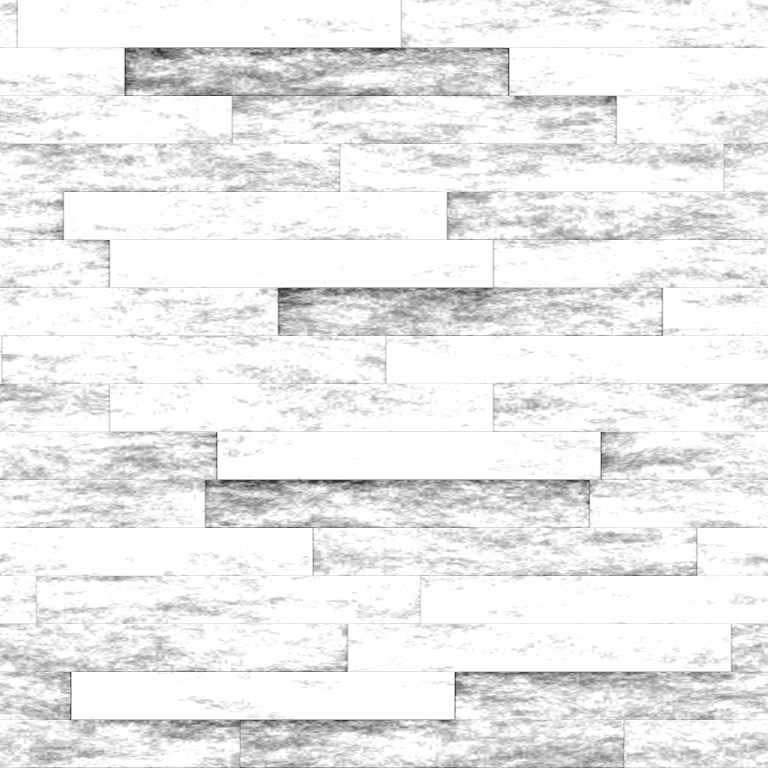
Give the GLSL for this texture map, as a WebGL 1 fragment shader.

```glsl
precision highp float;

uniform vec2 u_resolution;

const float ROWS = 16.0;
const float PLANKS = 2.0;
const float STAGGER = 0.28;       // joint shift per row, in plank lengths
const float FIRST_JOINT = 0.045;
const float LIFT_PERIOD = 4.4;    // rows per cycle of raised planks
const float BASE_TONE = 0.81;
const float LIFT_TONE = 0.39;     // brightening of raised planks
const float WHITE = 0.995;
const float DARKEST = 0.2;
const float TILT_TONE = 0.22;     // slope of tone across a plank
const float PATCH_CONTRAST = 0.30;
const float GRAIN_CONTRAST = 0.75;
const float GRAIN_BEND = 0.018;
const float TOP_SHADE = 0.65;
const float BOTTOM_SHADE = 0.25;
const float SIDE_SHADE = 0.40;
const float NEAR_REACH = 0.006;
const float FAR_REACH = 0.024;
const float SHADE_BLUR = 0.010;
const float SEAM_WIDTH = 0.0017;
const float SEAM_DARK = 0.55;

float hash(vec2 p) {
  vec3 q = fract(vec3(p.xyx) * 0.1031);
  q += dot(q, q.yzx + 33.33);
  return fract((q.x + q.y) * q.z);
}

float noise(vec2 p) {
  vec2 i = floor(p);
  vec2 f = fract(p);
  f = f * f * (3.0 - 2.0 * f);
  return mix(mix(hash(i), hash(i + vec2(1.0, 0.0)), f.x),
             mix(hash(i + vec2(0.0, 1.0)), hash(i + 1.0), f.x), f.y);
}

// Position along a row, in plank lengths from its first joint
float alongRow(float x, float row) {
  float slip = 0.53 * step(12.5, row) - 0.31 * step(9.5, row);
  slip += 0.16 * (step(5.5, row) - step(4.5, row) + step(14.5, row));
  return x * PLANKS - fract(FIRST_JOINT + STAGGER * row + slip);
}

float plankLift(float row, float side) {
  float ramp = 0.1 + 0.9 * pow(fract((row - 0.98) / LIFT_PERIOD), 0.8);
  float wave = 0.56 + 0.18 * cos(1.2 * (row - 1.0));
  return mix(ramp, wave, side);
}

// Row height with softened steps at the joints
float softLift(float x, float row) {
  row = mod(row, ROWS);
  float s = alongRow(x, row);
  float side = mod(floor(s), PLANKS);
  float toJoint = min(fract(s), 1.0 - fract(s)) / PLANKS;
  float blend = 0.5 - 0.5 * smoothstep(0.0, SHADE_BLUR, toJoint);
  return mix(plankLift(row, side), plankLift(row, 1.0 - side), blend);
}

// Broad patches and fine streaks along the plank, centred on zero
float woodGrain(vec2 p, float seed) {
  vec2 shift = vec2(seed * 7.31, seed * 3.77);
  p.y += GRAIN_BEND * (noise(p * vec2(9.0, 18.0) + shift) - 0.5);
  float sum = PATCH_CONTRAST * (noise(p * vec2(6.0, 36.0) + shift) - 0.5);
  vec2 frequency = vec2(13.0, 85.0);
  for (int i = 0; i < 4; i++) {
    shift += 19.7;
    sum += 0.3 * GRAIN_CONTRAST * (noise(p * frequency + shift) - 0.5);
    frequency *= vec2(2.7, 1.8);
  }
  return sum;
}

// Tight contact shadow with a wide faint halo
float shadow(float rise, float gap, float strength) {
  float falloff = 0.5 * exp(-gap / NEAR_REACH) + 0.5 * exp(-gap / FAR_REACH);
  return strength * max(rise, 0.0) * falloff;
}

float seam(float rise, float gap) {
  float line = 1.0 - smoothstep(0.3 * SEAM_WIDTH, SEAM_WIDTH, gap);
  return SEAM_DARK * (0.10 + 0.8 * abs(rise)) * line;
}

float plankTone(vec2 uv) {
  float fromTop = (1.0 - uv.y) * ROWS;
  float row = mod(floor(fromTop), ROWS);
  float s = alongRow(uv.x, row);
  float side = mod(floor(s), PLANKS);
  float lift = plankLift(row, side);

  // Height differences and distances to the adjoining planks
  float above = softLift(uv.x, row - 1.0) - lift;
  float below = softLift(uv.x, row + 1.0) - lift;
  float beside = plankLift(row, 1.0 - side) - lift;
  float topGap = fract(fromTop) / ROWS;
  float bottomGap = 1.0 / ROWS - topGap;
  float sideGap = min(fract(s), 1.0 - fract(s)) / PLANKS;

  float grain = woodGrain(vec2(fract(s) / PLANKS, topGap), row * PLANKS + side + 1.0);
  float shade = shadow(above, topGap, TOP_SHADE) + shadow(below, bottomGap, BOTTOM_SHADE)
              + shadow(beside, sideGap, SIDE_SHADE);
  float tilt = (hash(vec2(row, side) + 5.0) - 0.5) * (fract(fromTop) - 0.5);
  float tone = BASE_TONE + LIFT_TONE * lift + TILT_TONE * tilt + grain;
  tone -= shade * (1.0 - 1.5 * grain);
  float lines = max(seam(below, bottomGap), seam(beside, sideGap));
  return clamp(min(tone, WHITE) - lines, DARKEST, WHITE);
}

void main() {
  // Four samples smooth the plank edges
  float tone = 0.0;
  for (int i = 0; i < 4; i++) {
    vec2 jitter = vec2(mod(float(i), 2.0), floor(float(i) * 0.5)) * 0.5 - 0.25;
    tone += 0.25 * plankTone((gl_FragCoord.xy + jitter) / u_resolution);
  }
  gl_FragColor = vec4(vec3(tone), 1.0);
}
```
